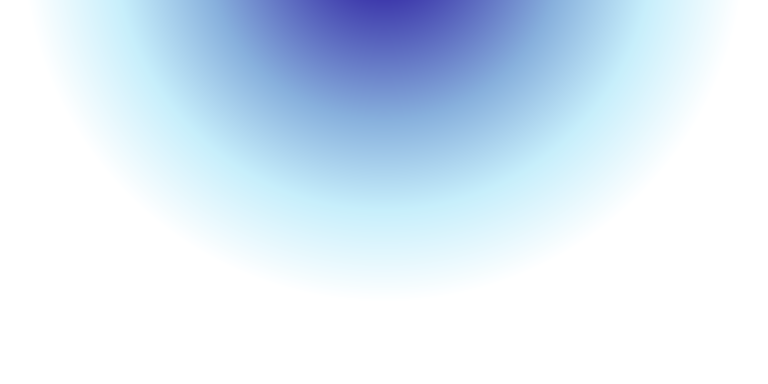
This background is drawn by a WebGL 1 fragment shader. Its source:

```glsl
precision highp float;

uniform vec2 u_resolution;

// Lengths are in canvas heights
#define GLOW_CENTER_X 0.5
#define GLOW_CENTER_Y 1.156
#define CORE_RADIUS 0.156
#define BLUE_RADIUS 0.469
#define CYAN_RADIUS 0.703
#define EDGE_RADIUS 0.943
#define INDIGO vec3(0.245, 0.23, 0.675)
#define BLUE vec3(0.53, 0.69, 0.865)
#define CYAN vec3(0.78, 0.935, 0.985)
#define WHITE vec3(1.0)

// Linear blend position between two radii
float ramp(float inner, float outer, float radius) {
    return clamp((radius - inner) / (outer - inner), 0.0, 1.0);
}

// Colour of the glow at a distance from its center
vec3 glowColor(float radius) {
    vec3 color = mix(INDIGO, BLUE, ramp(CORE_RADIUS, BLUE_RADIUS, radius));
    color = mix(color, CYAN, ramp(BLUE_RADIUS, CYAN_RADIUS, radius));
    return mix(color, WHITE, ramp(CYAN_RADIUS, EDGE_RADIUS, radius));
}

void main() {
    vec2 position = gl_FragCoord.xy / u_resolution.y;
    float aspect = u_resolution.x / u_resolution.y;

    // Round glow centered just above the top edge
    vec2 center = vec2(GLOW_CENTER_X * aspect, GLOW_CENTER_Y);
    gl_FragColor = vec4(glowColor(distance(position, center)), 1.0);
}
```
